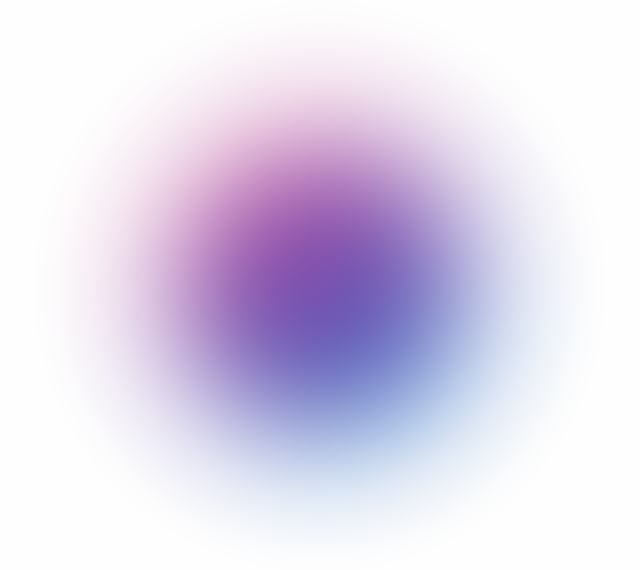
Give the GLSL for this background, as a WebGL 1 fragment shader.

```glsl
precision highp float;
// Soft round glow on near-white, blending from pink through violet to blue.

uniform vec2 u_resolution;

// Lengths are fractions of the canvas height.
#define GLOW_CENTER vec2(0.0, -0.004)
#define GLOW_RADIUS 0.2895
#define GLOW_POWER 2.6
#define GLOW_EDGE 0.53
#define HUE_AXIS vec2(0.55, -0.835)
#define HUE_SPAN 0.47
#define PAPER vec3(0.996)
#define PINK vec3(0.678, 0.322, 0.639)
#define VIOLET vec3(0.473, 0.294, 0.684)
#define BLUE vec3(0.275, 0.408, 0.753)

// Quadratic blend through the three hues, without a visible crease.
vec3 hueRamp(float t) {
    return mix(mix(PINK, VIOLET, t), mix(VIOLET, BLUE, t), t);
}

// Flat-topped bell that fades out fully at the rim.
float glowOpacity(float dist) {
    float bell = exp(-pow(dist / GLOW_RADIUS, GLOW_POWER));
    return bell * (1.0 - smoothstep(GLOW_EDGE - 0.1, GLOW_EDGE, dist));
}

void main() {
    vec2 position = (gl_FragCoord.xy - 0.5 * u_resolution) / u_resolution.y;
    vec2 offset = position - GLOW_CENTER;

    // Hue runs diagonally from upper left to lower right.
    float along = clamp(0.5 + dot(offset, HUE_AXIS) / HUE_SPAN, -0.15, 1.15);

    vec3 color = mix(PAPER, hueRamp(along), glowOpacity(length(offset)));
    gl_FragColor = vec4(color, 1.0);
}
```
